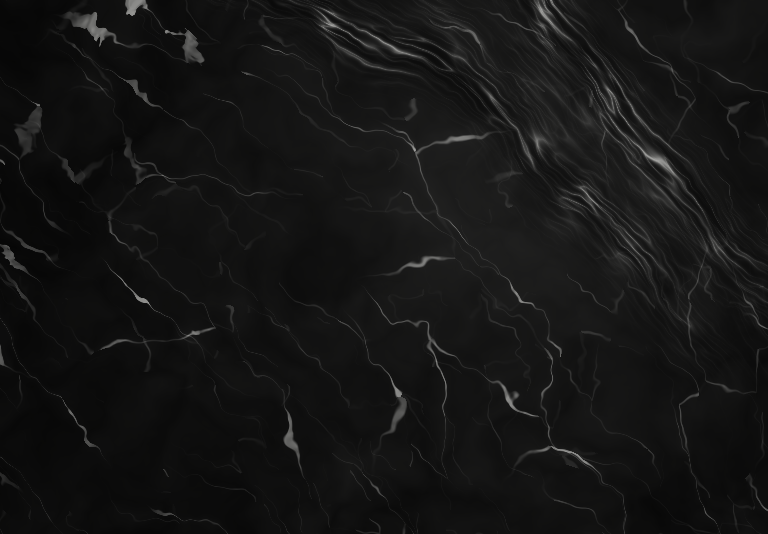
Reproduce this texture procedurally as a WebGL 2 fragment shader.

```glsl
#version 300 es
precision highp float;
// Black marble: smoky dark stone, branching pale veins and fibrous bands.

uniform vec2 u_resolution;
out vec4 fragColor;

#define STONE_DARK 0.050
#define STONE_GLOW 0.062
#define CLOUD_AMOUNT 0.045
#define WARP_AMOUNT 0.13
#define JAG_AMOUNT 0.007
#define VEIN_WIDTH 0.0010
#define BLOB_WIDTH 0.013
#define VEIN_LIGHT 0.43
#define STRAND_LIGHT 0.56
#define STRAND_FREQ 29.0
#define GLOW_CENTER vec2(0.94, 0.66)
#define TINT vec3(1.0, 1.0, 0.985)

vec2 hash2(vec2 p) {
    vec3 q = fract(p.xyx * vec3(0.1031, 0.1030, 0.0973));
    q += dot(q, q.yzx + 33.33);
    return fract((q.xx + q.yz) * q.zy);
}

float cornerSlope(vec2 cell, vec2 offset) {
    float angle = 6.2832 * hash2(cell).x;
    return dot(vec2(cos(angle), sin(angle)), offset);
}

float gradientNoise(vec2 p) {
    vec2 i = floor(p), f = fract(p), e = vec2(1.0, 0.0);
    vec2 u = f * f * f * (f * (f * 6.0 - 15.0) + 10.0);
    float low = mix(cornerSlope(i, f), cornerSlope(i + e, f - e), u.x);
    float high = mix(cornerSlope(i + e.yx, f - e.yx), cornerSlope(i + 1.0, f - 1.0), u.x);
    return mix(low, high, u.y);
}

float fbm(vec2 p) {
    float sum = 0.0, amp = 0.6;
    for (int k = 0; k < 5; k++) {
        sum += amp * gradientNoise(p);
        p = mat2(1.6, 1.2, -1.2, 1.6) * p + 7.3;
        amp *= 0.5;
    }
    return sum;
}

// Distance to the nearest cell border (x) and a random value for that border (y).
vec2 cellBorder(vec2 p) {
    vec2 cell = floor(p), id1 = cell, id2 = cell, to1 = vec2(0.0), to2 = vec2(0.0);
    float near1 = 1e3, near2 = 1e3;
    for (int j = -1; j <= 1; j++)
    for (int i = -1; i <= 1; i++) {
        vec2 id = cell + vec2(i, j);
        vec2 to = id + 0.1 + 0.8 * hash2(id) - p;
        float d = dot(to, to);
        if (d < near1) {
            near2 = near1; id2 = id1; to2 = to1;
            near1 = d; id1 = id; to1 = to;
        } else if (d < near2) {
            near2 = d; id2 = id; to2 = to;
        }
    }
    float dist = 0.5 * (near2 - near1) / max(length(to2 - to1), 0.01);
    return vec2(dist, hash2(id1 + id2 + 0.37).y);
}

// Slanted crack network; borders are dropped at random, swell and taper out.
float veins(vec2 p, float scale, float density, float blob, float seed) {
    float pixel = 1.0 / u_resolution.y;
    vec2 slanted = vec2(p.x + 0.85 * p.y - 0.35 * p.x * p.y, 0.55 * p.y);
    vec2 border = cellBorder(slanted * scale + seed);
    float dist = border.x / scale / 1.15;
    float gate = smoothstep(1.0 - density, 1.15 - density * 0.5, border.y);
    float fade = smoothstep(-0.25, 0.15, gradientNoise(p * 3.7 + seed * 3.1));
    float swell = gradientNoise(p * 9.0 + seed * 1.7);
    float ragged = gradientNoise(p * 42.0 + seed) + 0.6 * gradientNoise(p * 95.0);
    float width = VEIN_WIDTH * (0.45 + 1.3 * smoothstep(-0.1, 0.45, swell));
    float patchy = blob * smoothstep(0.12, 0.45, swell) * (0.75 + 1.5 * ragged);
    width += BLOB_WIDTH * max(patchy, 0.0) * gate * fade;
    float line = 1.0 - smoothstep(max(width - 0.6 * pixel, 0.0), width + 0.6 * pixel, dist);
    line *= min(1.0, width / (0.45 * pixel)) * (0.85 + 0.5 * ragged);
    float halo = 0.05 * exp(-dist / 0.005);
    return (line * (0.65 + 0.6 * smoothstep(-0.1, 0.4, swell)) + halo) * gate * fade;
}

// Fibrous band from a to b: light strands (x) and its soft envelope (y).
vec2 strandBand(vec2 p, vec2 a, vec2 b, float width, float bulge, float seed) {
    float span = length(b - a);
    vec2 dir = (b - a) / span;
    float along = dot(p - a, dir), across = dot(p - a, vec2(-dir.y, dir.x));
    float part = along / span;
    across -= 4.0 * bulge * part * (1.0 - part);
    across += 0.05 * gradientNoise(vec2(along * 4.0, across * 3.0) + seed);
    float envelope = exp(-pow(across / width, 2.0)) * (1.0 - smoothstep(0.65, 1.15, part));
    float light = 0.0;
    for (int k = 0; k < 4; k++) {
        float layer = float(k);
        vec2 q = vec2(along * (3.5 + layer), across * STRAND_FREQ * (1.0 + 0.4 * layer));
        float fibre = exp(-19.0 * abs(gradientNoise(q + seed + 13.7 * layer)));
        float shine = smoothstep(-0.1, 0.5, gradientNoise(q * vec2(1.6, 0.3) + seed + 5.1));
        light += fibre * (0.1 + shine) / (1.0 + 0.3 * layer);
    }
    return vec2(light * envelope, envelope);
}

void main() {
    vec2 p = gl_FragCoord.xy / u_resolution.y;
    vec2 warp = vec2(fbm(p * 3.0), fbm(p * 3.0 + 17.0));
    vec2 jag = JAG_AMOUNT * vec2(gradientNoise(p * 36.0), gradientNoise(p * 36.0 + 9.0));
    vec2 bent = p + WARP_AMOUNT * warp + jag;

    // Smoky stone with a broad glow and a darker left side
    vec2 fromGlow = p - GLOW_CENTER;
    float stone = STONE_DARK + STONE_GLOW * exp(-5.0 * dot(fromGlow, fromGlow));
    stone += CLOUD_AMOUNT * fbm(p * 4.5 + 1.5 * warp);
    stone += 0.035 * (abs(gradientNoise(p * 10.0 + 2.0 * warp)) - 0.2);
    stone *= mix(0.72, 1.0, smoothstep(0.0, 0.3, p.x));

    // Vein networks from coarse to fine; pale patches gather at the left
    float leftSide = 1.0 - smoothstep(0.3, 0.65, p.x);
    float light = veins(bent, 3.8, 0.72, leftSide + 0.06, 4.3);
    light += 0.85 * veins(bent + 0.03 * warp.yx, 6.2, 0.6, leftSide + 0.04, 21.7);
    light += 0.5 * veins(bent, 11.0, 0.5, 0.3 * leftSide, 38.2);
    light += 0.3 * veins(bent + jag, 19.0, 0.4, 0.0, 63.4);

    // Two fibrous bands descending to the right, with faint threads between
    vec2 rough = p + 0.05 * warp + 0.5 * jag;
    vec2 upper = strandBand(rough, vec2(0.50, 1.03), vec2(1.30, 0.36), 0.042, 0.075, 3.0);
    vec2 outer = strandBand(rough, vec2(0.98, 1.03), vec2(1.50, 0.42), 0.050, -0.03, 47.0);
    vec2 between = strandBand(rough, vec2(0.78, 1.03), vec2(1.42, 0.34), 0.10, 0.03, 81.0);
    float envelope = max(upper.y, outer.y);

    float tone = stone * (1.0 - 0.45 * envelope);
    tone += VEIN_LIGHT * light * (1.0 - 0.6 * envelope);
    tone += STRAND_LIGHT * (upper.x + outer.x + 0.22 * between.x);
    tone = min(tone, 0.35 + 0.35 * tone);
    fragColor = vec4(clamp(tone, 0.015, 0.65) * TINT, 1.0);
}
```
